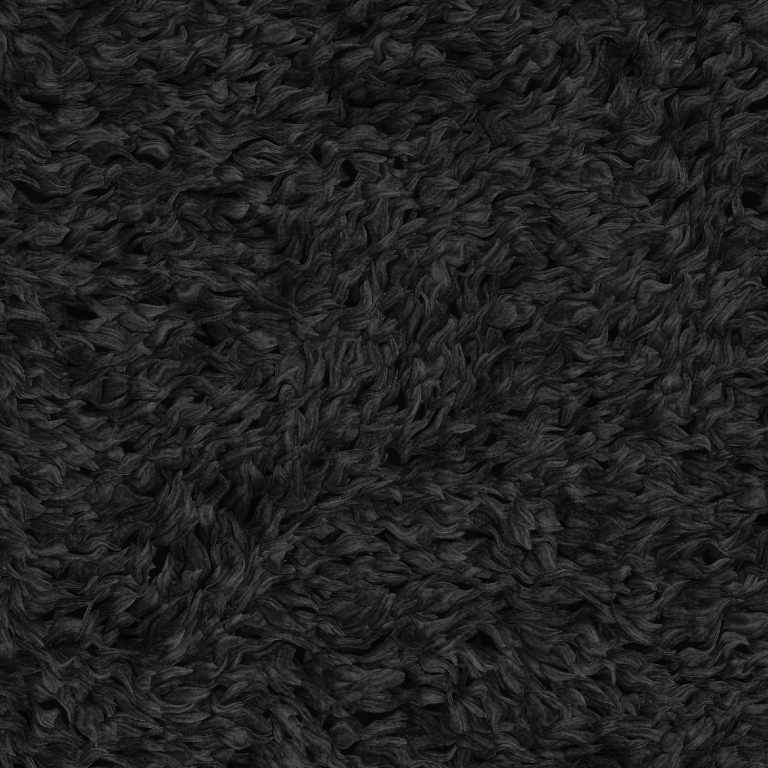
Give the GLSL for this texture, as a WebGL 1 fragment shader.

```glsl
precision highp float;

uniform vec2 u_resolution;

const float CELLS = 44.0;          // lock cells across the canvas
const float LOCK_LENGTH = 1.4;     // half length, in cells
const float LOCK_WIDTH = 0.4;      // half width, in cells
const float BEND = 1.0;
const float EDGE_SOFTNESS = 0.08;
const float MAIN_ANGLE = 0.2;
const float ANGLE_JITTER = 1.1;
const float FUR_LIGHT = 0.255;
const float RIM_LIGHT = 0.1;
const float GAP_DARK = 0.03;
const float WARP = 0.8;
const float GRAIN_SCALE = 400.0;
const float GRAIN_AMOUNT = 0.09;

float hash(vec2 p) {
  return fract(sin(dot(p, vec2(127.1, 311.7))) * 43758.55);
}

float noise(vec2 p) {
  vec2 i = floor(p);
  vec2 f = fract(p);
  f = f * f * (3.0 - 2.0 * f);
  return mix(mix(hash(i), hash(i + vec2(1.0, 0.0)), f.x),
             mix(hash(i + vec2(0.0, 1.0)), hash(i + vec2(1.0, 1.0)), f.x), f.y);
}

// Combing direction of the pile
float flowAngle(vec2 p) {
  return MAIN_ANGLE + 1.7 * (noise(p * 3.5 + 4.0) - 0.5)
                    + 1.5 * (noise(p * 10.0 + 31.0) - 0.5);
}

// One curved, blunt lock: x = tone, y = height, z = coverage
vec3 furLock(vec2 p, vec2 cell, float layer) {
  vec2 id = cell + 71.0 * layer;
  vec2 centre = cell + vec2(hash(id + 0.3), hash(id + 5.7));
  float angle = flowAngle(centre / CELLS) + (hash(id + 9.1) - 0.5) * ANGLE_JITTER;
  float c = cos(angle);
  float s = sin(angle);
  vec2 q = mat2(c, -s, s, c) * (p - centre);

  float along = q.x / (LOCK_LENGTH * mix(0.6, 1.1, hash(id + 13.9)));
  if (abs(along) >= 1.0) return vec3(0.0);
  float bend = (hash(id + 17.3) - 0.5) * BEND;
  float taper = sqrt(1.0 - along * along) * (1.0 - 0.15 * along);
  float width = LOCK_WIDTH * mix(0.6, 1.3, hash(id + 21.1)) * taper + 0.001;
  float across = (q.y + bend * (along * along - 0.3)) / width;
  if (abs(across) >= 1.0) return vec3(0.0);

  // Strands run lengthwise, and one side catches the light
  float level = hash(id + 25.7);
  float strands = 0.5 * noise(vec2(along * 1.7, across * 2.6) + id * 7.3)
                + 0.5 * noise(vec2(along * 2.5, across * 5.5) + id * 3.1);
  float roundness = 1.0 - 0.9 * pow(abs(across), 3.0);
  float side = across * (hash(id + 29.3) < 0.6 ? 1.0 : -1.0);
  float rim = smoothstep(0.42, 0.7, side) * (1.0 - smoothstep(0.75, 0.98, side));
  float tone = FUR_LIGHT * (0.2 + 1.1 * strands) * roundness;
  tone *= mix(0.5, 1.08, smoothstep(-1.0, 0.2, along)) * mix(0.55, 1.0, level);
  tone += RIM_LIGHT * rim * smoothstep(-0.8, 0.4, along) * level;

  float height = level + 0.45 * sqrt(1.0 - across * across) * taper;
  float coverage = smoothstep(0.0, EDGE_SOFTNESS, (1.0 - abs(across)) * width);
  return vec3(tone, height, coverage);
}

void main() {
  vec2 uv = gl_FragCoord.xy / min(u_resolution.x, u_resolution.y);
  vec2 warp = vec2(noise(uv * 38.0), noise(uv * 38.0 + 53.0)) - 0.5;
  vec2 p = uv * CELLS + warp * WARP;
  vec2 home = floor(p);

  // Keep the highest lock at each point
  float tone = GAP_DARK;
  float top = 0.0;
  for (int layer = 0; layer < 2; layer++) {
    for (int y = -2; y <= 2; y++) {
      for (int x = -2; x <= 2; x++) {
        vec3 tuft = furLock(p, home + vec2(float(x), float(y)), float(layer));
        float over = smoothstep(-0.03, 0.03, tuft.y - top) * tuft.z;
        tone = mix(tone, tuft.x, over);
        top = mix(top, tuft.y, over);
      }
    }
  }

  // Small pits between clumps, then fine woolly grain
  float pits = 0.35 * noise(uv * 9.0 + 11.0) + 0.65 * noise(uv * 30.0 + 3.0);
  tone *= mix(0.6, 1.04, smoothstep(0.15, 0.5, pits));
  float grain = noise(uv * GRAIN_SCALE) - 0.5;
  tone += grain * GRAIN_AMOUNT * smoothstep(0.0, 0.15, tone);

  gl_FragColor = vec4(vec3(clamp(tone, 0.0, 1.0)), 1.0);
}
```
